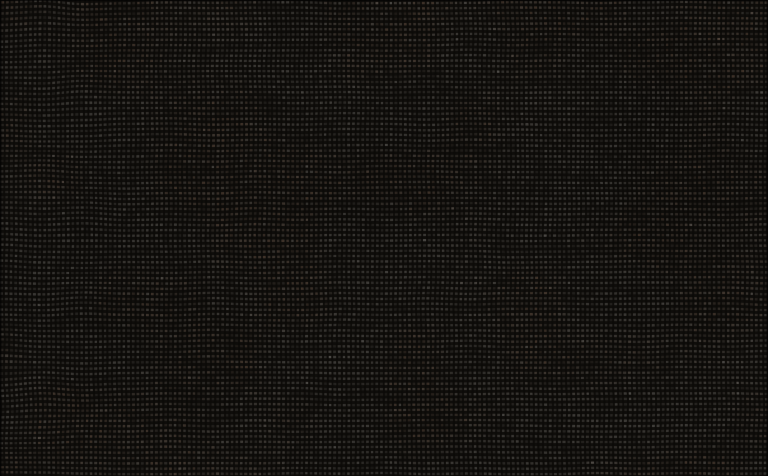
Write a WebGL 1 fragment shader that draws this texture.

```glsl
precision highp float;
// Dark woven cloth: a fine grid of stitch highlights on uneven, slightly wavy threads.

uniform vec2 u_resolution;

const vec2 REPEATS = vec2(164.0, 90.0);
const vec3 GROUND = vec3(0.046, 0.040, 0.030);
const vec3 YARN = vec3(0.108, 0.098, 0.086);
const vec3 GLINT_GREY = vec3(0.220, 0.212, 0.198);
const vec3 GLINT_BROWN = vec3(0.240, 0.188, 0.150);

float hash(vec2 p) {
  vec3 q = fract(vec3(p.xyx) * 0.1031);
  q += dot(q, q.yzx + 33.33);
  return fract((q.x + q.y) * q.z);
}

float noise(vec2 p) {
  vec2 cell = floor(p);
  vec2 f = fract(p);
  f = f * f * (3.0 - 2.0 * f);
  float low = mix(hash(cell), hash(cell + vec2(1.0, 0.0)), f.x);
  float high = mix(hash(cell + vec2(0.0, 1.0)), hash(cell + vec2(1.0)), f.x);
  return mix(low, high, f.y);
}

// Signed distance to a box with rounded corners.
float roundedBox(vec2 p, vec2 halfSize, float radius) {
  vec2 d = abs(p) - halfSize + radius;
  return length(max(d, 0.0)) + min(max(d.x, d.y), 0.0) - radius;
}

// Coverage of a shape, softened over a given width.
float coverage(float distance, float softness) {
  return 1.0 - smoothstep(-softness, softness, distance);
}

// Small thread displacement, in repeats; strongest near the left side.
vec2 threadWave(vec2 uv) {
  float sway = mix(0.9, 0.3, smoothstep(0.0, 0.25, uv.x));
  float dx = noise(uv * vec2(9.0, 14.0) + 3.0) - 0.5;
  float dy = noise(uv * vec2(18.0, 11.0) + 41.0) - 0.5;
  return vec2(0.35 * dx, sway * dy);
}

// Brightness of one stitch, from its row, column and own variation.
float stitchStrength(vec2 id) {
  float row = mix(0.90, 1.10, hash(vec2(id.y, 17.0)));
  float column = mix(0.90, 1.10, hash(vec2(id.x, 71.0)));
  float own = mix(0.40, 1.25, hash(id + 9.0));
  // Short dark streaks run along the rows.
  float streak = smoothstep(0.62, 0.90, noise(id * vec2(0.14, 0.95) + 23.0));
  return row * column * own * (1.0 - 0.4 * streak);
}

vec3 weave(vec2 grid, vec2 uv, vec2 pixel) {
  vec2 id = floor(grid);
  vec2 p = fract(grid) - 0.5;
  vec2 softness = max(vec2(0.10), 0.5 * pixel);
  float edge = max(softness.x, softness.y);
  float strength = stitchStrength(id);

  // Weft and warp threads, dim beneath the stitches.
  float weft = coverage(abs(p.y) - 0.24, softness.y);
  float warp = coverage(abs(p.x) - 0.27, softness.x);
  float threads = 0.18 * weft + 0.18 * warp;
  vec3 color = mix(GROUND, YARN, threads);

  // Raised stitch with a brighter middle.
  vec2 size = vec2(mix(0.30, 0.40, hash(id + 51.0)), 0.27);
  float body = coverage(roundedBox(p, size, 0.16), edge);
  float core = coverage(roundedBox(p, size * 0.74, 0.12), edge);
  float brown = smoothstep(0.30, 0.75, noise(uv * vec2(13.0, 8.0) + 7.0));
  vec3 glint = mix(GLINT_GREY, GLINT_BROWN, brown * hash(id + 83.0));
  color = mix(color, YARN, clamp(body * strength, 0.0, 1.0));
  color = mix(color, glint, clamp(core * strength * 0.85, 0.0, 1.0));

  // Rare bright flecks.
  float fleck = step(0.985, hash(id + 137.0));
  return color + 0.06 * fleck * core;
}

// Thin dark border on the sides and top.
float edgeShade(vec2 uv) {
  float side = min(uv.x, 1.0 - uv.x);
  float top = 1.0 - uv.y;
  return smoothstep(0.0, 0.004, side) * smoothstep(0.0, 0.004, top);
}

void main() {
  vec2 uv = gl_FragCoord.xy / u_resolution;
  vec2 grid = uv * REPEATS + threadWave(uv);
  vec2 pixel = REPEATS / u_resolution;
  vec3 color = weave(grid, uv, pixel);

  // Broad wear and fine fibre grain.
  float wear = mix(0.96, 1.04, noise(uv * vec2(7.0, 5.0) + 61.0));
  float grain = mix(0.92, 1.08, noise(grid * 2.3));
  color *= wear * grain * mix(0.35, 1.0, edgeShade(uv));
  gl_FragColor = vec4(color, 1.0);
}
```
